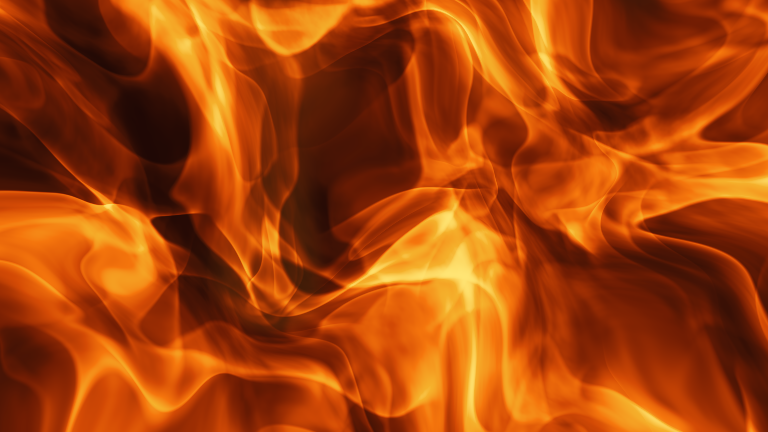
Give the GLSL for this texture, as a Shadertoy shader.

```glsl
// Overlapping translucent sheets of fire with bright curling rims over dark embers.

const int BROAD_SHEETS = 7;
const int SMALL_SHEETS = 5;
const float FLAME_LEAN = -0.9;      // main direction, down to the right
const float HEAT_MEDIAN = 0.49;
const float HEAT_SPREAD = 0.41;

float hash(vec2 p) {
    vec3 q = fract(p.xyx * 0.1031);
    q += dot(q, q.yzx + 33.33);
    return fract((q.x + q.y) * q.z);
}

float noise(vec2 p) {
    vec2 cell = floor(p), f = fract(p);
    vec2 w = f * f * f * (f * (f * 6.0 - 15.0) + 10.0);
    float low = mix(hash(cell), hash(cell + vec2(1, 0)), w.x);
    float high = mix(hash(cell + vec2(0, 1)), hash(cell + vec2(1, 1)), w.x);
    return mix(low, high, w.y);
}

mat2 rotation(float angle) {
    float c = cos(angle), s = sin(angle);
    return mat2(c, -s, s, c);
}

float fbm(vec2 p, int octaves) {
    float sum = 0.0, weight = 0.5, total = 0.0;
    mat2 turn = rotation(0.65);
    for (int i = 0; i < octaves; i++) {
        sum += weight * noise(p);
        total += weight;
        weight *= 0.5;
        p = turn * p * 2.03 + 17.3;
    }
    return sum / total;
}

// Pushes points around to curl whatever is drawn afterwards
vec2 curl(vec2 p, float scale, float amount, float seed) {
    vec2 q = rotation(0.5) * p * scale + seed;
    return p + amount * (vec2(noise(q), noise(q + 41.7)) - 0.5);
}

// One sheet: crisp glowing rim on one side, fading inward on the other
float flameSheet(vec2 p, float scale, float seed) {
    float angle = FLAME_LEAN + 2.2 * (hash(vec2(seed, 3.0)) - 0.5);
    float size = scale * mix(0.85, 1.35, hash(vec2(seed, 8.0)));
    vec2 q = curl(p, 3.4 * scale, 0.22 / scale, seed * 5.3);
    q = rotation(angle) * q * size;
    float depth = noise(q * vec2(1.7, 3.5) + seed * 13.7) - 0.5;
    depth += 0.08 * (noise(q * vec2(4.0, 9.0) + seed * 7.1) - 0.5);

    float softness = mix(0.015, 0.10, noise(p * 2.7 + seed * 3.9));
    float edge = smoothstep(0.0, softness * scale, depth);
    float inside = max(depth, 0.0);
    float glow = 0.55 * exp(-5.0 * inside) + 0.7 * exp(-20.0 * inside);
    float presence = smoothstep(0.25, 0.8, noise(p * 2.3 * scale + seed * 9.1));
    return edge * glow * presence;
}

// Streaks of hot gas that run along the flames
float wisps(vec2 p, vec2 frequency, float seed) {
    vec2 q = rotation(FLAME_LEAN) * curl(p, 2.6, 0.3, seed);
    return fbm(q * frequency + seed, 3) - 0.5;
}

float ramp(float from, float to, float x) {
    return clamp((x - from) / (to - from), 0.0, 1.0);
}

vec3 fireColor(float level) {
    vec3 soot = vec3(0.10, 0.025, 0.02);
    vec3 ember = vec3(0.25, 0.07, 0.02);
    vec3 rust = vec3(0.44, 0.11, 0.01);
    vec3 red = vec3(0.62, 0.18, 0.01);
    vec3 orange = vec3(0.83, 0.29, 0.02);
    vec3 amber = vec3(0.96, 0.46, 0.05);
    vec3 gold = vec3(0.96, 0.69, 0.17);
    vec3 pale = vec3(1.0, 0.90, 0.46);
    vec3 color = mix(soot, ember, ramp(0.0, 0.05, level));
    color = mix(color, rust, ramp(0.05, 0.205, level));
    color = mix(color, red, ramp(0.205, 0.45, level));
    color = mix(color, orange, ramp(0.45, 0.70, level));
    color = mix(color, amber, ramp(0.70, 0.88, level));
    color = mix(color, gold, ramp(0.88, 0.975, level));
    return mix(color, pale, ramp(0.975, 1.0, level));
}

void mainImage(out vec4 fragColor, in vec2 fragCoord) {
    vec2 p = fragCoord / iResolution.y;

    // Shared swirl, so that all sheets flow together
    vec2 flow = curl(curl(p, 1.9, 0.42, 5.0), 4.5, 0.14, 23.0);

    // Broad glow and dark hollows, streaked and mottled
    vec2 broad = rotation(FLAME_LEAN) * flow;
    float heat = 2.1 * (fbm(broad * vec2(2.3, 3.5) + 9.0, 4) - 0.5);
    heat += 0.45 * wisps(flow, vec2(3.0, 14.0), 71.0);
    heat += 0.22 * wisps(flow, vec2(13.0, 32.0), 33.0);

    // Layered flames, large ones and then small tongues
    for (int i = 0; i < BROAD_SHEETS; i++) {
        heat += 0.9 * flameSheet(flow, 1.15, float(i) + 1.0);
    }
    for (int i = 0; i < SMALL_SHEETS; i++) {
        heat += 0.6 * flameSheet(flow, 2.1, float(i) + 31.0);
    }

    // Even spread of heat levels, then colour
    float level = 1.0 / (1.0 + exp(-1.7 * (heat - HEAT_MEDIAN) / HEAT_SPREAD));
    vec3 color = fireColor(level);

    // Rare olive haze in the cooler gas
    float haze = smoothstep(0.68, 0.92, noise(flow * vec2(3.2, 2.4) + 57.0));
    color = mix(color, vec3(0.42, 0.25, 0.05), 0.3 * haze * (1.0 - level));

    fragColor = vec4(color, 1.0);
}
```
